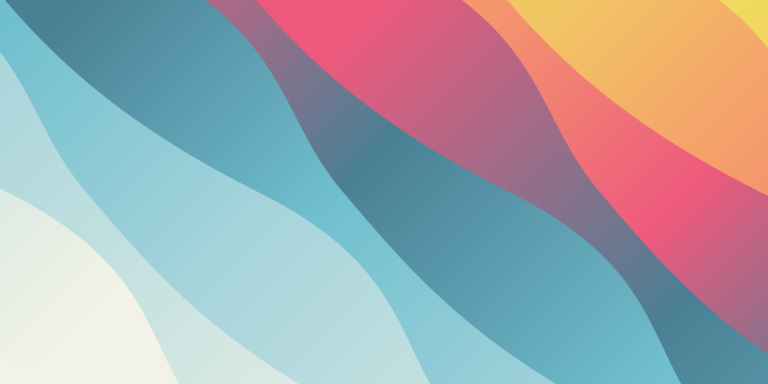
Reproduce this background procedurally as a WebGL 2 fragment shader.

```glsl
#version 300 es
precision highp float;

uniform vec2 u_resolution;
out vec4 outColor;

// Canvas is 2 units wide and 1 unit deep, measured from the top left
const vec2 CANVAS = vec2(2.0, 1.0);

// Colour ramp, from the warm corner to the pale one
const int LAST_STOP = 7;
const vec3 RAMP[8] = vec3[8](
    vec3(0.94, 0.86, 0.37),   // yellow
    vec3(0.96, 0.59, 0.43),   // orange
    vec3(0.93, 0.35, 0.49),   // pink
    vec3(0.29, 0.50, 0.58),   // deep teal
    vec3(0.44, 0.75, 0.81),   // cyan
    vec3(0.65, 0.83, 0.86),   // light blue
    vec3(0.79, 0.89, 0.88),   // pale blue
    vec3(0.95, 0.95, 0.90));  // cream

// Bands from left to right: first ramp stop, diagonal start, ramp speed
const int BANDS = 10;
const vec3 BAND[10] = vec3[10](
    vec3(7.0, 0.00, 0.00), vec3(6.3, 0.33, 0.96),
    vec3(5.1, 0.15, 0.85), vec3(4.0, 0.09, 0.88),
    vec3(3.0, 0.20, 0.84), vec3(2.4, 0.59, 0.76),
    vec3(2.0, 1.00, 0.64), vec3(1.0, 1.31, 1.00),
    vec3(0.3, 1.46, 0.70), vec3(0.0, 1.90, 0.50));

// Two wave edges: x and slope at the top, middle and bottom
const vec3 SAG_X = vec3(0.013, 0.672, 1.120);
const vec3 SAG_SLOPE = vec3(0.85, 2.00, 0.55);
const float SAG_PERIOD = 0.654;
const vec3 CREST_X = vec3(0.534, 0.893, 1.448);
const vec3 CREST_SLOPE = vec3(1.30, 0.85, 1.65);
const float CREST_PERIOD = 0.669;

// Cubic Hermite segment over half of the canvas depth
float hermite(float x0, float x1, float slope0, float slope1, float t) {
    float s = 1.0 - t;
    return mix(x0, x1, t * t * (3.0 - 2.0 * t))
         + 0.5 * t * s * (slope0 * s - slope1 * t);
}

float waveX(vec3 x, vec3 slope, float depth) {
    float t = depth * 2.0;
    return t < 1.0 ? hermite(x.x, x.y, slope.x, slope.y, t)
                   : hermite(x.y, x.z, slope.y, slope.z, t - 1.0);
}

vec3 rampColor(float u) {
    u = clamp(u, 0.0, float(LAST_STOP));
    int i = min(int(u), LAST_STOP - 1);
    return mix(RAMP[i], RAMP[i + 1], u - float(i));
}

vec3 bandColor(int i, float diagonal) {
    vec3 band = BAND[i];
    return rampColor(band.x + band.z * max(diagonal - band.y, 0.0));
}

void main() {
    vec2 uv = gl_FragCoord.xy / u_resolution;
    vec2 p = vec2(uv.x, 1.0 - uv.y) * CANVAS;
    float diagonal = p.x + p.y;

    // Signed horizontal offsets and their pixel footprints
    float crest = p.x - waveX(CREST_X, CREST_SLOPE, p.y);
    float sag = p.x - waveX(SAG_X, SAG_SLOPE, p.y);
    float crestWidth = fwidth(crest);
    float sagWidth = fwidth(sag);

    // Lay each band over the previous one, alternating edge types
    vec3 color = bandColor(0, diagonal);
    for (int i = 1; i < BANDS; i++) {
        int pair = (i - 1) / 2;
        float edge = i % 2 == 1
            ? (crest - float(pair - 2) * CREST_PERIOD) / crestWidth
            : (sag - float(pair - 1) * SAG_PERIOD) / sagWidth;
        color = mix(color, bandColor(i, diagonal), clamp(edge + 0.5, 0.0, 1.0));
    }
    outColor = vec4(color, 1.0);
}
```
